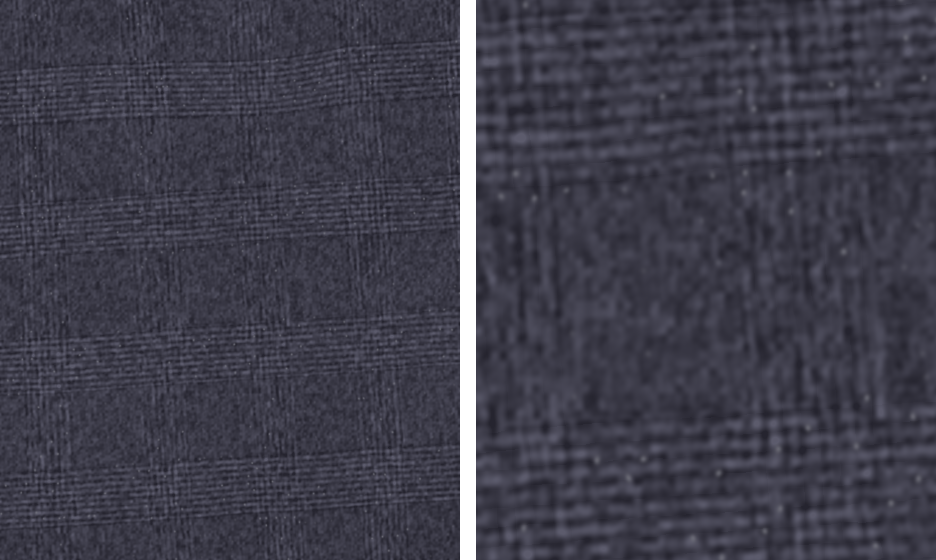
Left, the full canvas; right, a detail of the centre.
This texture is drawn by a WebGL 1 fragment shader. Its source:

```glsl
precision highp float;

uniform vec2 u_resolution;

// Lengths are fractions of the canvas height.
const vec2 PERIOD = vec2(0.191, 0.2397);      // check size
const vec2 FIRST_BAND = vec2(0.120, 0.104);   // centre of first bands
const vec2 HALF_WIDTH = vec2(0.042, 0.051);   // half width of bands
const vec2 PITCH = vec2(0.0108, 0.0113);      // spacing of lines in a band
const vec2 SKEW = vec2(0.060, -0.068);        // lean of the cloth
const float LEFT_DRAPE = 0.025;
const vec2 LINE_GAIN = vec2(0.20, 0.30);
const vec2 BAND_LIFT = vec2(0.040, 0.070);
const float EDGE_WIDTH = 0.0025;
const float EDGE_GAIN = 0.20;
const float GRAIN_GAIN = 0.82;
const float CLOUD_GAIN = 0.17;
const vec2 FLECK_GRID = vec2(110.0, 80.0);
const float FLECK_SHARE = 0.05;
const float MEAN_TONE = 0.45;
const float TAU = 6.2831853;

const vec3 SHADOW = vec3(0.147, 0.143, 0.184);
const vec3 THREAD = vec3(0.325, 0.322, 0.385);
const vec3 FLECK = vec3(0.45, 0.45, 0.49);

float hash(vec2 p) {
  vec3 q = fract(vec3(p.xyx) * vec3(0.1031, 0.1030, 0.0973));
  q += dot(q, q.yzx + 33.33);
  return fract((q.x + q.y) * q.z);
}

float noise(vec2 p) {
  vec2 cell = floor(p);
  vec2 f = fract(p);
  f = f * f * (3.0 - 2.0 * f);
  float low = mix(hash(cell), hash(cell + vec2(1.0, 0.0)), f.x);
  float high = mix(hash(cell + vec2(0.0, 1.0)), hash(cell + vec2(1.0)), f.x);
  return mix(low, high, f.y);
}

float clouds(vec2 p) {
  return 0.6 * noise(p) + 0.4 * noise(p * 2.3 + 17.0);
}

// Skews the checks, puckers the upper cloth and lets the yarn wander.
vec2 clothCoords(vec2 p) {
  vec2 cloth = p + SKEW * p.yx;
  cloth.x += LEFT_DRAPE * (1.0 - smoothstep(0.05, 0.30, p.x)) * (1.0 - p.y);
  float pucker = smoothstep(0.15, 0.46, p.x) - smoothstep(0.47, 0.64, p.x);
  cloth.y += 0.013 * pucker * smoothstep(0.68, 0.86, p.y);
  cloth += 0.004 * (vec2(noise(p * 9.0), noise(p * 9.0 + 41.0)) - 0.5);
  return cloth + 0.0016 * (vec2(noise(p * 95.0), noise(p * 95.0 + 73.0)) - 0.5);
}

// Signed distance to the nearest band centre on each axis.
vec2 bandOffset(vec2 cloth) {
  return (fract((cloth - FIRST_BAND) / PERIOD + 0.5) - 0.5) * PERIOD;
}

// Uneven brightness along one yarn.
float yarnWear(float along, float across) {
  return noise(vec2(along, floor(across + 0.5) * 7.0));
}

// Short soft fibres scattered one to a cell.
float fibres(vec2 p) {
  vec2 cell = floor(p);
  vec2 centre = 0.35 + 0.3 * vec2(hash(cell + 3.0), hash(cell + 19.0));
  vec2 d = (fract(p) - centre) / vec2(0.22, 0.18);
  return exp(-dot(d, d)) * step(1.0 - FLECK_SHARE, hash(cell + 47.0));
}

void main() {
  vec2 p = gl_FragCoord.xy / u_resolution.y;
  vec2 cloth = clothCoords(p);
  vec2 offset = bandOffset(cloth);
  vec2 band = 1.0 - smoothstep(HALF_WIDTH - 0.004, HALF_WIDTH + 0.004, abs(offset));

  // Patches where the bands have faded.
  band.x *= mix(0.55, 1.25, clouds(p * vec2(11.0, 8.0) + 5.0));
  band.y *= mix(0.70, 1.20, clouds(p * 7.0 + 29.0));

  // Fine lines broken into short dashes.
  vec2 thread = cloth / PITCH;
  vec2 wear = vec2(yarnWear(cloth.y * 85.0, thread.x),
                   yarnWear(cloth.x * 135.0, thread.y + 300.0));
  vec2 lines = cos(TAU * thread) * (0.25 + 1.1 * wear) + 0.5 * (wear - 0.5);

  // Wool grain: soft nap, upright yarn streaks and faint twill.
  float nap = noise(p * 200.0) - 0.5;
  float streaks = noise(cloth * vec2(230.0, 85.0) + 11.0) - 0.5;
  float twill = noise(vec2(p.x + p.y, p.y - p.x) * vec2(75.0, 165.0) + 90.0) - 0.5;
  float grain = 0.55 * nap + mix(0.45, 0.70, band.x) * streaks + 0.30 * twill;

  // Dark guard lines along the horizontal bands.
  float edgeDistance = (abs(offset.y) - HALF_WIDTH.y) / EDGE_WIDTH;
  float edge = exp(-edgeDistance * edgeDistance) * (0.5 + 0.7 * noise(p * 30.0));

  float tone = MEAN_TONE + GRAIN_GAIN * grain;
  tone += dot(band * LINE_GAIN, lines) + dot(band, BAND_LIFT);
  tone += CLOUD_GAIN * (clouds(p * 4.0) - 0.5);
  tone -= EDGE_GAIN * edge;
  tone -= 0.07 * smoothstep(0.45, 0.85, p.x) * (1.0 - smoothstep(0.0, 0.35, p.y));

  // Sparse pale fibres, mostly on the bands.
  float fleck = fibres(cloth * FLECK_GRID);
  fleck *= mix(0.25, 0.75, clamp(max(band.x, band.y), 0.0, 1.0));

  vec3 color = mix(SHADOW, THREAD, clamp(tone, 0.0, 1.2));
  gl_FragColor = vec4(mix(color, FLECK, fleck), 1.0);
}
```
